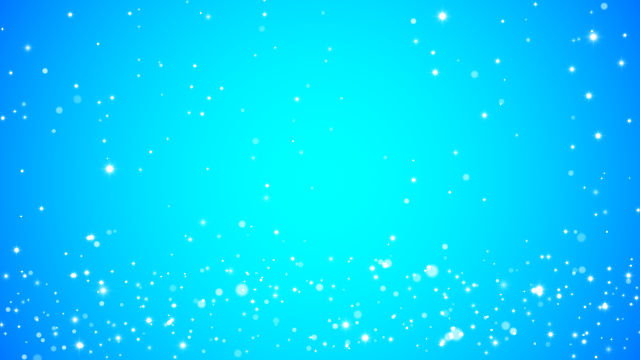
Reproduce this background procedurally as a Shadertoy shader.

```glsl
// Bright cyan-to-blue radial glow with scattered sparkles, gathered in a band near the bottom.

// Backdrop: distances are in canvas heights
const vec3 CENTER_CYAN = vec3(0.0, 1.0, 1.0);
const float GREEN_FALLOFF = 0.51;

// Sparkles: one entry per layer, from coarse to fine
const int LAYERS = 3;
const float COARSE_CELL = 0.09;
const float CELL_SHRINK = 0.66;
const vec3 SKY_DENSITY = vec3(0.16, 0.17, 0.09);
const vec3 BAND_DENSITY = vec3(0.60, 0.75, 0.62);
const vec2 BAND_TOP = vec2(0.27, 0.31);
const vec2 BAND_BOTTOM = vec2(0.00, 0.06);
const vec2 RADIUS_RANGE = vec2(0.25, 0.62);
const vec2 GLOW_RANGE = vec2(0.55, 1.35);
const float STAR_SHARE = 0.68;
const vec3 HAZE = vec3(0.55, 1.0, 1.0);
const vec3 WHITE = vec3(1.0);

// Three random values per cell
vec3 hash3(vec3 p) {
    p = fract(p * vec3(0.1031, 0.1030, 0.0973));
    p += dot(p, p.yxz + 33.33);
    return fract((p.xxy + p.yxx) * p.zyx);
}

// Soft round spot, with q scaled so the sprite has radius 1
float softDisk(vec2 q) {
    return 0.6 * (1.0 - smoothstep(0.2, 0.45, length(q)));
}

// Glowing core with four long rays and four short diagonal ones
float star(vec2 q) {
    float d = length(q);
    vec2 diagonal = vec2(q.x + q.y, q.x - q.y) * 0.7071;
    float core = exp(-18.0 * d * d);
    float halo = exp(-5.0 * d);
    float rays = exp(-50.0 * abs(q.x * q.y)) * exp(-2.8 * d);
    float shortRays = exp(-60.0 * abs(diagonal.x * diagonal.y)) * exp(-3.2 * d);
    float fade = 1.0 - smoothstep(0.4, 0.95, d);
    return (0.55 * core + 0.15 * halo + 0.4 * rays + 0.3 * shortRays) * fade;
}

// Chance that a cell holds a sparkle, by the place of that sparkle
float density(vec2 place, int layer) {
    float band = 1.0 - smoothstep(BAND_TOP.x, BAND_TOP.y, place.y);
    band *= smoothstep(BAND_BOTTOM.x, BAND_BOTTOM.y, place.y);
    float clumps = 1.0 + 0.3 * sin(place.x * 11.0) * sin(place.y * 17.0 + place.x * 5.0);
    return clumps * mix(SKY_DENSITY[layer], BAND_DENSITY[layer], band);
}

// Light from one jittered cellular layer
float sparkleLayer(vec2 p, float cell, int layer) {
    float light = 0.0;
    vec2 home = floor(p / cell);
    for (int y = -1; y <= 1; y++) {
        for (int x = -1; x <= 1; x++) {
            vec2 id = home + vec2(x, y);
            vec3 spot = hash3(vec3(id + 50.0, float(layer) * 7.0 + 3.0));
            vec3 look = hash3(vec3(id + 90.0, float(layer) * 5.0 + 61.0));
            vec2 place = (id + spot.xy) * cell;
            float present = step(spot.z, density(place, layer));
            float radius = cell * mix(RADIUS_RANGE.x, RADIUS_RANGE.y, look.x * look.x);
            vec2 q = (p - place) / radius;
            float shape = look.y < STAR_SHARE ? star(q) : softDisk(q);
            light += present * shape * mix(GLOW_RANGE.x, GLOW_RANGE.y, look.z);
        }
    }
    return light;
}

void mainImage(out vec4 fragColor, in vec2 fragCoord) {
    vec2 p = fragCoord / iResolution.y;
    vec2 center = 0.5 * iResolution.xy / iResolution.y;

    // Radial backdrop
    vec2 fromCenter = p - center;
    vec3 color = CENTER_CYAN;
    color.g -= GREEN_FALLOFF * dot(fromCenter, fromCenter);

    // Sparkles
    float light = 0.0;
    float cell = COARSE_CELL;
    for (int layer = 0; layer < LAYERS; layer++) {
        light += sparkleLayer(p, cell, layer);
        cell *= CELL_SHRINK;
    }
    light = clamp(light, 0.0, 1.0);
    color = mix(color, mix(HAZE, WHITE, light), light);

    fragColor = vec4(color, 1.0);
}
```
